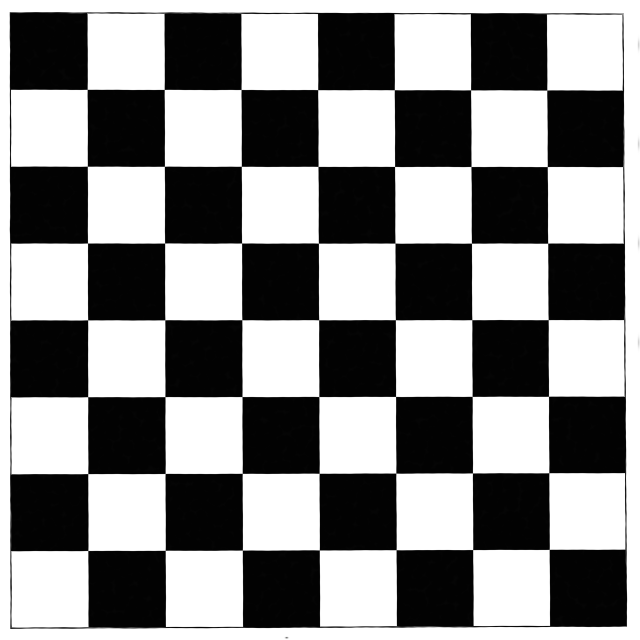
A three.js fragment shader for this pattern:

```glsl
// Black and white checkerboard of 8 by 8 squares in a hairline frame on white paper.
// The board is a slightly skewed quad mapped to 0..1; square waves give the checks,
// layered sines roughen the edges, and cellular noise mottles the ink.
varying vec2 vUv;

const float CELLS = 8.0;
const vec2 BOTTOM_LEFT = vec2(0.0173, 0.0185);
const vec2 BOTTOM_RIGHT = vec2(0.9790, 0.0217);
const vec2 TOP_LEFT = vec2(0.0163, 0.9800);
const vec2 TOP_RIGHT = vec2(0.9733, 0.9780);
const float BOW = 0.0022;          // sideways bulge of the middle columns
const float SOFT = 0.0011;         // half width of the edge smoothing
const float FRAME_HALF = 0.0009;   // half width of the frame line
const float FRAME_WEAR = 0.00025;  // variation of the frame line
const float ROUGHNESS = 0.00025;   // waver of the printed edges
const float MOTTLE_SCALE = 90.0;
const float MOTTLE = 0.012;
const vec3 PAPER = vec3(1.0);
const vec3 INK = vec3(0.008);
const float SMUDGE_COUNT = 4.0;
const float SMUDGE_DARKNESS = 0.18;
const vec2 SPECK = vec2(0.448, 0.0035);

vec2 hash2(vec2 p) {
  return fract(sin(vec2(dot(p, vec2(127.1, 311.7)), dot(p, vec2(269.5, 183.3)))) * 4375.85);
}

// Distance to the nearest scattered point, in cells.
float cellular(vec2 p) {
  vec2 cell = floor(p);
  float nearest = 2.0;
  for (int y = -1; y <= 1; y++) {
    for (int x = -1; x <= 1; x++) {
      vec2 neighbour = cell + vec2(float(x), float(y));
      nearest = min(nearest, length(neighbour + hash2(neighbour) - p));
    }
  }
  return nearest;
}

float waver(float t) {
  return 0.5 * sin(t * 61.0) + 0.3 * sin(t * 147.0 + 1.7) + 0.2 * sin(t * 389.0 + 4.1);
}

// Canvas position to board position, 0 to 1 between the frame lines.
vec2 toBoard(vec2 p) {
  vec2 low = vec2(mix(BOTTOM_LEFT.x, TOP_LEFT.x, p.y), mix(BOTTOM_LEFT.y, BOTTOM_RIGHT.y, p.x));
  vec2 high = vec2(mix(BOTTOM_RIGHT.x, TOP_RIGHT.x, p.y), mix(TOP_LEFT.y, TOP_RIGHT.y, p.x));
  vec2 board = (p - low) / (high - low);
  board.x -= BOW * 4.0 * board.x * (1.0 - board.x);
  return board + ROUGHNESS * vec2(waver(p.y), waver(p.x + 3.0));
}

// Smoothed square waves: +1 in even columns and rows, -1 in odd ones.
vec2 squareWave(vec2 p) {
  vec2 ramp = 0.5 - abs(mod(p + 0.5, 2.0) - 1.0);
  return 2.0 * smoothstep(-SOFT * CELLS, SOFT * CELLS, ramp) - 1.0;
}

// Faint marks on the right margin and one speck below the board.
float marginMarks(vec2 p) {
  float marks = 0.0;
  for (float i = 0.0; i < SMUDGE_COUNT; i++) {
    vec2 centre = vec2(0.998, 0.93 - 0.155 * i);
    vec2 offset = (p - centre) / vec2(0.0015, 0.008);
    marks += SMUDGE_DARKNESS * exp(-dot(offset, offset));
  }
  vec2 speckOffset = (p - SPECK) / vec2(0.0022, 0.0012);
  return marks + 0.6 * exp(-dot(speckOffset, speckOffset));
}

void main() {
  vec2 board = toBoard(vUv);

  // Checks, clipped to the board; the lower left square is white.
  vec2 wave = squareWave(board * CELLS);
  float checks = 0.5 - 0.5 * wave.x * wave.y;
  vec2 fromCentre = abs(board - 0.5);
  float edge = max(fromCentre.x, fromCentre.y) - 0.5;
  checks *= 1.0 - smoothstep(-SOFT, SOFT, edge);

  // Frame line of slightly uneven weight.
  float halfWidth = FRAME_HALF + FRAME_WEAR * waver(vUv.x + vUv.y * 1.3);
  float frame = 1.0 - smoothstep(halfWidth - SOFT, halfWidth + SOFT, abs(edge));

  float coverage = max(max(checks, frame), marginMarks(vUv));
  float mottle = MOTTLE * smoothstep(0.55, 1.0, cellular(vUv * MOTTLE_SCALE));
  gl_FragColor = vec4(mix(PAPER, INK + mottle, coverage), 1.0);
}
```
